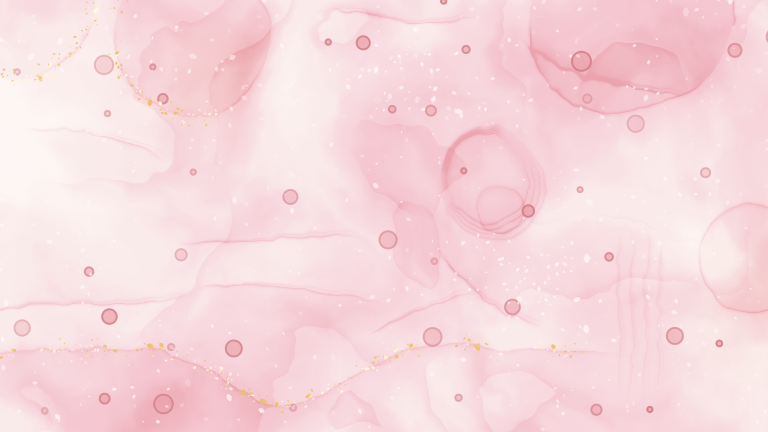
Write a Shadertoy shader that draws this background.

```glsl
// Pale rose alcohol-ink wash: soft clouds, rimmed pools and thin veins build one
// ink density, which a colour ramp turns into pinks. Droplets, white specks and
// gold flakes are scattered on top with jittered hash grids.

vec3 hash3(vec2 p) {
  vec3 q = fract(p.xyx * vec3(.1031, .1030, .0973));
  q += dot(q, q.yxz + 33.33);
  return fract((q.xxy + q.yzz) * q.zyx);
}

float noise(vec2 p) {
  vec2 i = floor(p), f = fract(p), e = vec2(0, 1);
  f = f * f * f * (f * (f * 6. - 15.) + 10.);
  return mix(mix(hash3(i).x, hash3(i + e.yx).x, f.x),
             mix(hash3(i + e).x, hash3(i + 1.).x, f.x), f.y);
}

float fbm(vec2 p, int octaves) {
  float sum = 0., amp = .5;
  for (int i = 0; i < octaves; i++) {
    sum += amp * noise(p);
    amp *= .5;
    p = mat2(1.6, 1.2, -1.2, 1.6) * p + 7.3;
  }
  return sum / (1. - 2. * amp);
}

// Soft blob: centre in xy, size in zw
float cloud(vec2 p, vec4 b) {
  vec2 q = (p - b.xy) / b.zw;
  return exp(-dot(q, q));
}

// Puddle (centre, radius): pigment gathers toward a thin, broken rim
float pool(vec2 p, vec3 c, float rim) {
  float d = length(p - c.xy) - c.z;
  float inside = 1. - smoothstep(-.003, .003, d);
  return .14 * inside * exp(min(d, 0.) / (.4 * c.z)) + .36 * rim * exp(-abs(d) / .0028);
}

// Bowed double line from xy to zw with a wash fading off its left side
float vein(vec2 p, vec4 ends, float bow, float wash) {
  vec2 ab = ends.zw - ends.xy, q = p - ends.xy;
  float len = length(ab), h = dot(q, ab) / (len * len);
  float d = dot(q, vec2(-ab.y, ab.x)) / len - bow * 4. * h * (1. - h);
  float taper = smoothstep(0., .2, h) * (1. - smoothstep(.75, 1., h));
  float side = smoothstep(-.002, .002, d) * exp(-max(d, 0.) / .05);
  float line = .4 * exp(-abs(d) / .0025) + .16 * exp(-abs(d - .012 * h) / .002);
  return taper * (line + wash * side);
}

// One angular flake per cell; density is the chance of it showing
float flakes(vec2 p, float cell, float density, float px) {
  vec2 id = floor(p / cell);
  vec3 h = hash3(id + 19.), k = hash3(id + 71.);
  vec2 q = (fract(p / cell) - .5 - (h.xy - .5) * .5) * cell;
  float c = cos(k.x * 6.3), s = sin(k.x * 6.3);
  q = mat2(c, s, -s, c) * q;
  float d = max(length(q), abs(q.x) * 1.3 + abs(q.y) * .6) - cell * mix(.12, .32, h.z * h.z);
  return (1. - smoothstep(-px, px, d)) * smoothstep(0., .1, density - k.y);
}

// Droplets: x is the fill, y the darker rim
vec2 droplets(vec2 p, float cell, float chance, float px) {
  vec2 id = floor(p / cell);
  vec3 h = hash3(id + 5.), k = hash3(id + 43.);
  float d = length((fract(p / cell) - .5 - (h.xy - .5) * .65) * cell) - mix(.007, .024, h.z * h.z);
  float shown = step(k.x, chance) * mix(.4, 1., k.y);
  return shown * (1. - smoothstep(vec2(-px, .0008), vec2(px, .0015 + px), vec2(d, abs(d + .001))));
}

vec3 inkColour(float d) {
  vec3 c = mix(vec3(.995, .965, .955), vec3(.98, .92, .92), smoothstep(-.1, .25, d));
  c = mix(c, vec3(.97, .85, .875), smoothstep(.25, .52, d));
  c = mix(c, vec3(.96, .78, .815), smoothstep(.48, .76, d));
  return mix(c, vec3(.92, .64, .68), smoothstep(.72, 1.15, d));
}

void mainImage(out vec4 fragColor, in vec2 fragCoord) {
  float px = 1. / iResolution.y;
  vec2 p = fragCoord * px;
  vec2 warp = vec2(fbm(p * 2.5 + 3., 5), fbm(p * 2.5 + 41., 5)) - .5;
  vec2 w = p + .35 * warp, s = p + .08 * warp + .008 * (noise(p * 40.) - .5);

  // Pigment clouds and bare paper
  float ink = .33 + 1.1 * (fbm(w * 2.2 + 11., 5) - .5) + .35 * (fbm(w * 9., 5) - .5);
  ink += .42 * cloud(w, vec4(1.45, .9, .36, .24)) + .34 * cloud(w, vec4(.47, .92, .2, .17));
  ink += .3 * cloud(w, vec4(.92, .42, .15, .18)) + .3 * cloud(w, vec4(1.13, .58, .2, .2));
  ink += .28 * cloud(w, vec4(.3, .05, .3, .12)) + .25 * cloud(w, vec4(.75, .24, .2, .12));
  ink -= .4 * cloud(w, vec4(.12, .56, .32, .2)) + .36 * cloud(w, vec4(.7, .78, .13, .25));
  ink -= .25 * cloud(w, vec4(1.5, .53, .2, .14));

  // Folded drying fronts
  float fold = fract(6. * fbm(w * 1.5 + 23., 3));
  ink += .2 * smoothstep(0., .02, fold) * exp(-6. * fold) * smoothstep(.35, .65, noise(p * 3. + 8.));

  // Rimmed pools and a swirl of nested rings
  float rim = smoothstep(.2, .7, noise(p * 9.));
  ink += pool(s, vec3(1.46, .96, .23), rim) + pool(s, vec3(.44, .93, .18), rim);
  ink += pool(s, vec3(1.725, .41, .13), rim) + pool(w, vec3(.91, .42, .1), rim * .3);
  ink += pool(s, vec3(.02, 1.02, .2), rim) + .6 * pool(s, vec3(1.17, .52, .055), rim);
  for (float i = 0.; i < 4.; i++)
    ink += .5 * pool(s, vec3(1.147, .572, .125) + i * vec3(-.004, .004, -.009), rim + .4);

  // Veins
  ink += vein(s, vec4(.38, .445, .84, .445), .005, .08) + vein(s, vec4(.42, .34, .88, .28), .025, -.1);
  ink += vein(s, vec4(-.1, .28, .45, .33), -.01, .1) + vein(s, vec4(.83, .2, 1.13, .33), .02, -.08);
  ink += vein(s, vec4(1, .43, 1.28, .24), -.02, .12) + vein(s, vec4(.05, .71, .38, .64), .03, -.12);
  ink += vein(s, vec4(.74, .97, 1.14, .96), -.02, .1) + vein(s, vec4(1.2, .92, 1.6, .75), -.03, .14);
  for (float i = 0.; i < 4.; i++)
    ink += .4 * vein(s, vec4(1.41, .48, 1.43, .06) + i * vec4(.03, 0, .025, 0), .01, .04);

  // Long wave that carries the gold
  float wave = s.y - .2 + .15 * cloud(p, vec4(.67, p.y, .2, 1)) + .025 * exp(-9. * p.x);
  float fade = 1. - smoothstep(1.3, 1.5, p.x);
  float below = (1. - smoothstep(-.002, .002, wave)) * exp(min(wave, 0.) / .06);
  ink += fade * (.25 * exp(-abs(wave) / .003) + .18 * below);

  vec3 col = inkColour(ink);
  float peach = cloud(w, vec4(1.7, .36, .2, .25)) + cloud(w, vec4(.45, .9, .2, .17));
  col += peach * vec3(0, .01, -.015);

  // Pale foam, droplets and white specks
  float spray = .1 + .4 * cloud(p, vec4(.95, .8, .09, .08)) + .35 * cloud(p, vec4(1.2, .35, .13, .08));
  vec2 foam = droplets(p * 3., .17, .7, px * 3.), drop = droplets(p, .16, .7, px);
  col = mix(col, vec3(1, .95, .96), dot(foam, vec2(.5)) * spray);
  col = mix(col, vec3(.92, .62, .65), drop.x * .75);
  col = mix(col, vec3(.78, .43, .46), drop.y * .7);
  float specks = max(flakes(p, .018, spray, px), flakes(p + .37, .033, spray, px));
  col = mix(col, vec3(1, .97, .97), specks * .8);

  // Gold leaf along the wave and two rims
  float arc = abs(length(s - vec2(.44, .93)) - .18) + .3 * max(p.x - .47, 0.);
  float corner = abs(length(s - vec2(.02, 1.02)) - .195);
  float gap = min(min(abs(wave) + .1 * (1. - fade), arc), corner);
  float gild = exp(-gap * gap / .0003) * smoothstep(.15, .5, noise(p * 14. + 5.));
  float gold = max(flakes(p, .013, gild, px), flakes(p + .13, .026, gild * .8, px));
  vec3 leaf = mix(vec3(.92, .76, .42), vec3(1, .97, .87), smoothstep(.3, .7, noise(p * 75.)));
  fragColor = vec4(mix(col, leaf, gold * .95), 1);
}
```
